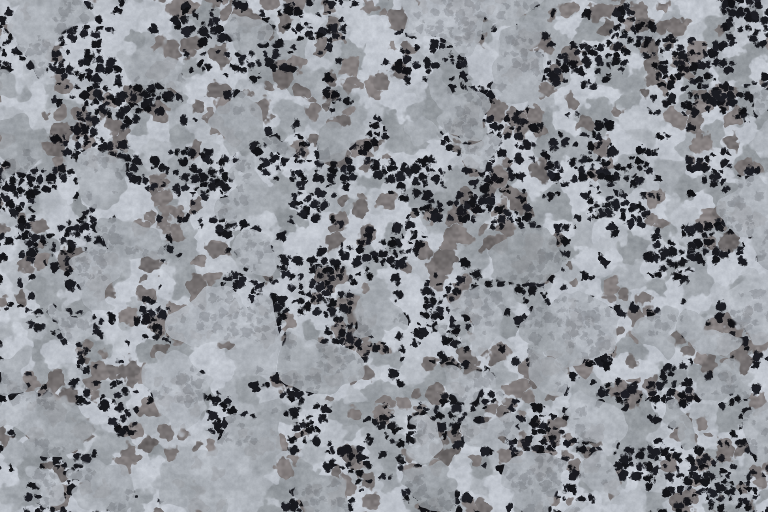
A Shadertoy shader for this texture:

```glsl
// Speckled grey granite: pale feldspar, large grey crystals, brownish patches
// and clustered black mica. Every mineral is a layer of ragged round grains
// scattered on a jittered grid, with its clustering driven by smooth noise.

#define CRYSTAL_SCALE 9.0
#define MATRIX_SCALE 24.0
#define BROWN_SCALE 30.0
#define MICA_SCALE 62.0
#define CRYSTAL_SHARE 0.46
#define BROWN_SHARE 0.80
#define MICA_SHARE 0.84
#define CLUSTER_SCALE 14.0
#define RAGGEDNESS 1.0
#define EDGE 0.002

const vec3 WHITE = vec3(0.755, 0.775, 0.808);
const vec3 GREY  = vec3(0.575, 0.595, 0.615);
const vec3 BROWN = vec3(0.440, 0.415, 0.412);
const vec3 BLACK = vec3(0.065, 0.068, 0.085);

float hash(vec2 p) {
    return fract(sin(dot(p, vec2(127.1, 311.7))) * 43758.5453);
}

float noise(vec2 p) {
    vec2 i = floor(p), f = fract(p);
    f = f * f * (3.0 - 2.0 * f);
    return mix(mix(hash(i), hash(i + vec2(1, 0)), f.x),
               mix(hash(i + vec2(0, 1)), hash(i + vec2(1, 1)), f.x), f.y);
}

float fbm(vec2 p) {
    return 0.55 * noise(p) + 0.3 * noise(p * 2.1 + 17.3) + 0.15 * noise(p * 4.3 + 41.9);
}

// Chance field that gathers grains into loose clumps
float cluster(vec2 p, float seed) {
    return smoothstep(0.36, 0.66, fbm(p * CLUSTER_SCALE + seed * 7.7));
}

// Scattered ragged grains: x = coverage, y = blended random tone
vec2 grains(vec2 p, float scale, float share, float clumping, float seed) {
    vec2 w = p * scale * 1.6 + seed;
    vec2 q = p * scale + RAGGEDNESS * (vec2(fbm(w), fbm(w + 53.1)) - 0.5);
    vec2 cell = floor(q);
    float nearest = 9.0, toneSum = 0.0, weightSum = 0.0;
    for (int y = -1; y <= 1; y++)
    for (int x = -1; x <= 1; x++) {
        vec2 id = cell + vec2(x, y);
        vec2 key = id + seed;
        vec2 centre = id + 0.1 + 0.8 * vec2(hash(key), hash(key + 19.7));
        float radius = mix(0.22, 0.62, hash(key + 37.3));
        float d = length(q - centre) - radius;
        float weight = exp(-18.0 * d);
        toneSum += weight * hash(key + 71.9);
        weightSum += weight;
        float chance = share * mix(1.0, cluster(centre / scale, seed), clumping);
        if (hash(key + 91.3) < chance) nearest = min(nearest, d);
    }
    float soft = EDGE * scale;
    return vec2(1.0 - smoothstep(-soft, soft, nearest), toneSum / weightSum);
}

void mainImage(out vec4 fragColor, in vec2 fragCoord) {
    vec2 p = fragCoord / iResolution.y + 2.0;

    vec2 crystal = grains(p, CRYSTAL_SCALE, CRYSTAL_SHARE, 0.0, 3.0);
    vec2 ground  = grains(p, MATRIX_SCALE, 1.0, 0.0, 11.0);
    vec2 brown   = grains(p, BROWN_SCALE, BROWN_SHARE, 1.0, 23.0);
    vec2 mica    = grains(p, MICA_SCALE, MICA_SHARE, 1.0, 31.0);

    // Pale ground and the larger, flatter grey crystals
    vec3 col = mix(WHITE, GREY, smoothstep(0.25, 1.0, ground.y));
    vec3 crystalCol = mix(WHITE, GREY, 0.3 + 0.6 * crystal.y);
    col = mix(col, crystalCol, 0.8 * crystal.x);

    // Cloudy veils and fine mineral grit
    col += 0.10 * (fbm(p * 38.0) - 0.5);
    col += 0.10 * (fbm(p * 130.0 + 5.0) - 0.5);

    // Dark minerals mostly fill the gaps between the crystals
    float gap = 1.0 - 0.85 * crystal.x;
    vec3 brownCol = BROWN * (0.85 + 0.3 * brown.y) + 0.12 * (noise(p * 150.0) - 0.5);
    col = mix(col, brownCol, 0.85 * brown.x * gap);
    col = mix(col, BLACK * (0.7 + 0.9 * mica.y), 0.97 * mica.x * gap);

    fragColor = vec4(clamp(col, 0.0, 1.0), 1.0);
}
```
